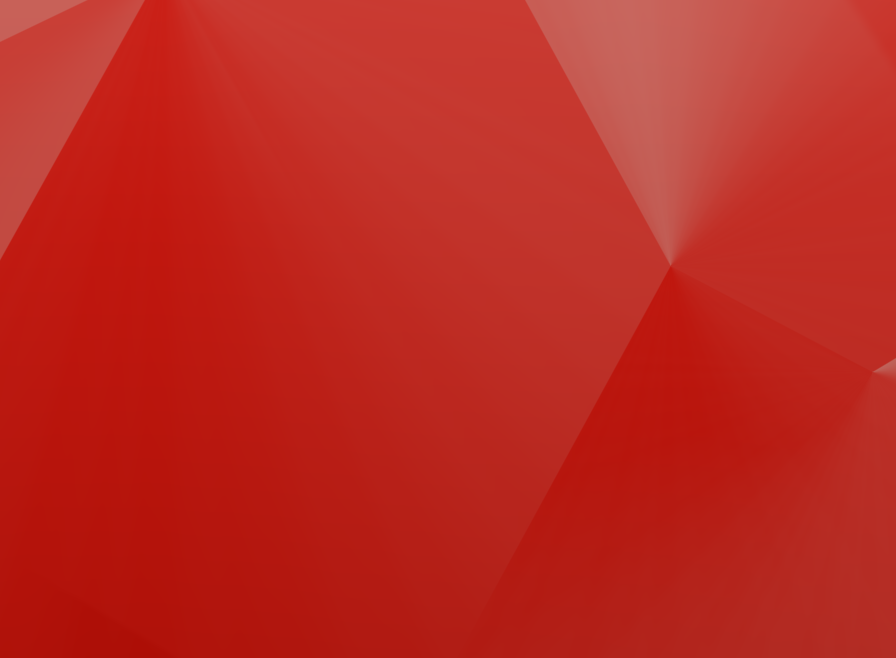
This background is drawn by a WebGL 1 fragment shader. Its source:

```glsl
precision highp float;
// Red faceted backdrop: fans of light turn around three apexes and meet
// along crisp straight edges. Each fan sets an amount of pale veil by bearing,
// laid over a vertical red gradient, with faint radial streaks.
uniform vec2 u_resolution;

// Clockwise angle from straight up, in degrees.
float bearing(vec2 d) {
  return degrees(atan(d.x, d.y));
}

// Counterclockwise angle from straight down, in degrees.
float hangAngle(vec2 d) {
  return bearing(vec2(d.x, -d.y));
}

// One on the clockwise side of a line through a point, zero on the other.
float side(vec2 p, vec2 origin, float heading, float softness) {
  float h = radians(heading);
  return smoothstep(-softness, softness, dot(p - origin, vec2(cos(h), -sin(h))));
}

float hash(float n) {
  n = fract(n * 0.1031);
  n *= n + 33.33;
  return fract(n * (n + n));
}

// Smooth random streaks along an angle, centred on zero.
float streaks(float angle) {
  float x = angle * 0.45 + 200.0;
  float f = fract(x);
  return mix(hash(floor(x)), hash(floor(x) + 1.0), f * f * (3.0 - 2.0 * f)) - 0.5;
}

void main() {
  vec2 p = gl_FragCoord.xy / u_resolution * vec2(1.362, 1.0);
  float aa = 0.9 / u_resolution.y;

  vec2 topApex = vec2(0.252, 1.057);
  vec2 midApex = vec2(1.0195, 0.5957);
  vec2 rightApex = vec2(1.3262, 0.4344);

  // Broad fan hanging from the top apex, with a faint second ray
  float top = hangAngle(p - topApex);
  float spread = smoothstep(-10.0, 60.0, top);
  float veil = 0.022 + spread * (0.13 + 0.045 * p.y);
  veil += 0.02 * (1.0 - smoothstep(-29.0, -3.0, top));
  veil += 0.03 * side(p, topApex, 150.6, 0.004) * smoothstep(0.6, 0.95, p.y)
        * (1.0 - smoothstep(30.0, 75.0, top));
  veil += 0.010 * streaks(top);

  // Paler facets to its left
  float leftFacet = mix(0.22, 0.29, smoothstep(-62.0, -29.0, top));
  veil = mix(veil, leftFacet, side(p, topApex, -150.9, aa));
  veil = mix(veil, 0.40, side(p, topApex, -115.6, aa));

  // Bright fan rising from the middle apex
  float rise = bearing(p - midApex);
  float upper = 0.14 + 0.25 * (1.0 - smoothstep(-15.0, 62.0, rise));
  upper -= 0.05 * (1.0 - smoothstep(-29.0, -10.0, rise));
  upper += 0.04 * smoothstep(0.65, 1.0, p.y) + 0.010 * streaks(rise);
  upper -= 0.05 * side(p, vec2(1.291, 1.0), -33.7, 0.012);

  // Deep fan below it, lit again around the right apex
  float fall = hangAngle(p - midApex);
  float turn = hangAngle(p - rightApex);
  float glow = 0.13 * smoothstep(-78.0, 5.0, turn) + 0.26 * smoothstep(55.0, 121.0, turn);
  float lower = 0.03 + max(0.075 * smoothstep(5.0, 62.0, fall), glow);
  lower += 0.025 * (1.0 - smoothstep(0.0, 0.4, p.y)) * (1.0 - smoothstep(-40.0, 0.0, turn));
  lower += 0.008 * (streaks(fall) + streaks(turn));

  // Join the right-hand facets
  float below = max(side(p, midApex, 117.7, aa), side(p, rightApex, 59.0, aa));
  float right = max(side(p, midApex, -28.7, aa), 1.0 - side(p, midApex, -151.4, aa));
  veil = mix(veil, mix(upper, lower, below), right);

  // Red ground, darker in the lower left corner, under the veil
  float corner = side(p, vec2(0.124, 0.087), 121.0, 0.006) * smoothstep(0.02, 0.15, p.x);
  vec3 red = mix(vec3(0.685, 0.050, 0.018), vec3(0.795, 0.085, 0.05), p.y);
  red *= 1.0 - 0.015 * corner;
  veil = max(veil - 0.015 * corner, 0.0);
  gl_FragColor = vec4(mix(red, vec3(0.77, 0.82, 0.79), veil), 1.0);
}
```
